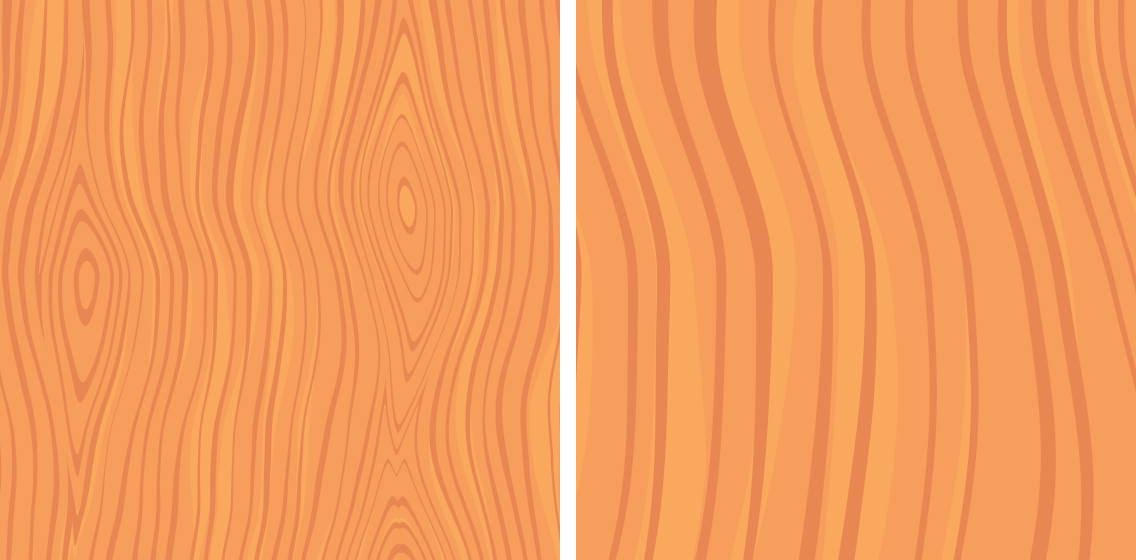
Left, the full canvas; right, a detail of the centre.
Reproduce this texture procedurally as a Shadertoy shader.

```glsl
// Flat cartoon wood grain: wavy vertical lines flowing around pointed knots.

vec2 gradientAt(vec2 cell) {
    float angle = 6.2832 * fract(sin(dot(cell, vec2(127.1, 311.7))) * 43758.5);
    return vec2(cos(angle), sin(angle));
}

float gradientNoise(vec2 p) {
    vec2 i = floor(p), f = p - i;
    vec2 s = f * f * f * (f * (f * 6.0 - 15.0) + 10.0);
    vec2 e = vec2(0.0, 1.0);
    float low = mix(dot(gradientAt(i), f), dot(gradientAt(i + e.yx), f - e.yx), s.x);
    float high = mix(dot(gradientAt(i + e.xy), f - e.xy), dot(gradientAt(i + 1.0), f - 1.0), s.x);
    return mix(low, high, s.y);
}

// Pushes the grain coordinate aside around a knot and folds it into rings inside.
float addKnot(float grain, float y, vec2 center, float strength, float reachUp, float reachDown) {
    float dx = grain - center.x;
    float dy = y - center.y;
    float bulge = exp(-pow(abs(dy) / (dy > 0.0 ? reachUp : reachDown), 1.6));
    float rounding = 0.03 * bulge;
    float side = sqrt(dx * dx + rounding * rounding) - rounding;
    float v = side - strength * bulge * exp(-side / 0.16);
    if (v < 0.0) return center.x + 1.5 * v;
    return center.x + (dx < 0.0 ? -v : v);
}

// Position of one grain line, in line spacings.
float lineCenter(float id, float y) {
    return id + 0.5 + 0.6 * gradientNoise(vec2(id * 7.37, y * 1.8 + 3.0));
}

float lineHalfWidth(float id, float y) {
    return max(0.125 + 0.17 * gradientNoise(vec2(id * 3.71 + 20.0, y * 2.5)), 0.03);
}

void mainImage(out vec4 fragColor, in vec2 fragCoord) {
    vec2 p = fragCoord / iResolution.xy;

    // Slow sway of the whole grain, then the knots
    float grain = p.x + 0.035 * gradientNoise(p * vec2(3.0, 2.6) + 5.0)
                      + 0.012 * gradientNoise(p * vec2(5.0, 6.0) + 31.0);
    grain = addKnot(grain, p.y, vec2(0.14, 0.51), 0.085, 0.17, 0.24);
    grain = addKnot(grain, p.y, vec2(0.71, 0.63), 0.135, 0.25, 0.26);
    grain = addKnot(grain, p.y, vec2(0.71, -0.03), 0.12, 0.17, 0.17);

    // The two lines on either side of this point
    float f = grain * 28.0;
    float pixel = max(fwidth(f), 0.0001);
    float id = floor(f);
    if (f < lineCenter(id, p.y)) id -= 1.0;
    float left = lineCenter(id, p.y);
    float right = lineCenter(id + 1.0, p.y);
    float lineEdge = min(f - left - lineHalfWidth(id, p.y),
                         right - f - lineHalfWidth(id + 1.0, p.y));

    // Light wedge that swells and tapers along one side of the gap
    float fromSide = mod(id, 2.0) < 0.5 ? f - left : right - f;
    float wedge = min(0.04 + 2.2 * gradientNoise(vec2(id * 5.13 + 40.0, p.y * 1.7)), 0.85);
    float wedgeEdge = wedge * (right - left) - fromSide;

    vec3 wood = vec3(0.97, 0.62, 0.36);
    vec3 lightWood = vec3(0.98, 0.66, 0.37);
    vec3 darkGrain = vec3(0.91, 0.53, 0.32);
    vec3 color = mix(wood, lightWood, clamp(wedgeEdge / pixel + 0.5, 0.0, 1.0));
    color = mix(darkGrain, color, clamp(lineEdge / pixel + 0.5, 0.0, 1.0));
    fragColor = vec4(color, 1.0);
}
```
